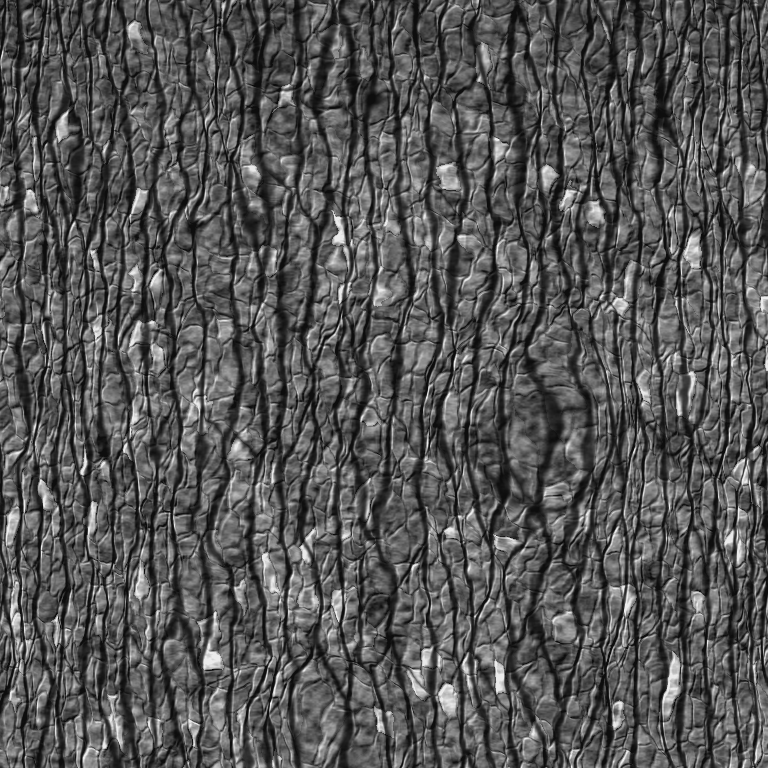
Reproduce this texture procedurally as a Shadertoy shader.

```glsl
// Grey tree bark: upright fissured plates, flaky scales and a few knots
float hash(vec2 p) {
    return fract(sin(dot(p, vec2(127.1, 311.7))) * 43758.5453);
}

float noise(vec2 p) {
    vec2 i = floor(p), f = fract(p);
    f = f * f * (3.0 - 2.0 * f);
    return mix(mix(hash(i), hash(i + vec2(1, 0)), f.x),
               mix(hash(i + vec2(0, 1)), hash(i + vec2(1, 1)), f.x), f.y);
}

float fbm(vec2 p) {
    float sum = 0.0, gain = 0.57;
    for (int i = 0; i < 3; i++) {
        sum += gain * noise(p);
        p = p * 2.03 + 17.3;
        gain *= 0.5;
    }
    return sum;
}

vec2 cellPoint(vec2 cell) {
    return cell + 0.1 + 0.8 * vec2(hash(cell), hash(cell + 53.7));
}

// Stretched Voronoi plates: x = canvas distance to the edge, y = plate id
vec2 plates(vec2 p, vec2 scale, float crossFade) {
    p *= scale;
    vec2 home = floor(p), nearest = vec2(0), owner = home;
    float best = 9.0;
    for (int j = -1; j <= 1; j++)
    for (int i = -1; i <= 1; i++) {
        vec2 cell = home + vec2(i, j), d = cellPoint(cell) - p;
        if (dot(d, d) < best) {
            best = dot(d, d);
            nearest = d;
            owner = cell;
        }
    }
    float edge = 1.0;
    for (int j = -2; j <= 2; j++)
    for (int i = -2; i <= 2; i++) {
        vec2 cell = owner + vec2(i, j), d = cellPoint(cell) - p;
        if (i != 0 || j != 0) {
            vec2 n = normalize(d - nearest);
            float gap = dot(0.5 * (d + nearest), n) / length(n * scale);
            // Level edges are fainter than upright ones
            edge = min(edge, gap + crossFade * smoothstep(0.75, 1.0, abs(n.y)));
        }
    }
    return vec2(edge, hash(owner + 9.1));
}

// Enlarges the bark around a knot so that the fissures bend past it
vec2 bulge(vec2 p, vec2 center, float radius) {
    vec2 d = p - center;
    return p - d * 0.55 * exp(-dot(d, d) / (radius * radius));
}

// Growth rings that fade out past the knot radius
float rings(vec2 p, vec2 center, float radius) {
    vec2 d = p - center;
    float r = length(d) + 0.03 * (fbm(p * 22.0) - 0.5);
    return sin(r * 330.0 + 3.0 * noise(p * 30.0)) * smoothstep(radius, radius * 0.6, r);
}

// x = height, y = scale id, z = openness of the fissure (0 is deep)
vec3 relief(vec2 uv) {
    vec2 p = uv;
    p = bulge(p, vec2(0.70, 0.44), 0.10);
    p = bulge(p, vec2(0.43, 0.06), 0.08);
    p = bulge(p, vec2(0.49, 0.87), 0.03);
    p.x += 0.6 * pow(abs(p.x - 0.5), 3.0) * sign(p.x - 0.5);
    p.x += 0.045 * (fbm(p * vec2(9, 6)) - 0.5) + 0.018 * (fbm(p * vec2(45, 24) + 3.0) - 0.5);
    p.y += 0.035 * (fbm(p * vec2(32, 22) + 7.0) - 0.5);

    vec2 ridge = plates(p, vec2(27, 7), 0.003);
    vec2 scale = plates(p + 0.012 * fbm(p * 60.0), vec2(50, 29), 0.001);
    float width = mix(0.003, 0.0105, noise(p * vec2(30, 14) + 5.0));
    float fissure = smoothstep(0.0006, width, ridge.x);
    float seam = smoothstep(0.0, 0.0045, scale.x);
    float crease = fbm(p * vec2(62, 98));
    float knots = rings(uv, vec2(0.70, 0.44), 0.10) + rings(uv, vec2(0.43, 0.06), 0.08);
    float height = 0.38 * fissure + 0.22 * seam + 0.2 * scale.y * seam
                 + 0.55 * crease + 0.05 * knots;
    return vec3(height, scale.y, fissure * mix(0.72, 1.0, seam));
}

void mainImage(out vec4 fragColor, in vec2 fragCoord) {
    vec2 uv = fragCoord / iResolution.xy;
    vec3 bark = relief(uv);
    float slope = bark.x - relief(uv + vec2(-0.0016, 0.0022)).x;

    // Mottled scales with scattered pale flakes
    float tone = 0.40 + 0.15 * (bark.y - 0.5);
    tone += 0.55 * (fbm(uv * vec2(85, 110) + 31.0) - 0.5);
    tone += 0.20 * (fbm(uv * vec2(14, 9) + 11.0) - 0.5);
    float flake = smoothstep(0.86, 0.95, bark.y) * smoothstep(0.3, 0.65, noise(uv * vec2(75, 50)));
    tone += 0.28 * flake;
    tone += 0.75 * slope;
    tone *= mix(0.27, 1.0, bark.z);

    // Shaded rim of the large knot and the hollow of the small one
    vec2 d = uv - vec2(0.70, 0.44);
    float rim = length(d) + 0.04 * (fbm(uv * 18.0) - 0.5);
    tone *= 1.0 - 0.55 * smoothstep(0.009, 0.0, abs(rim - 0.098)) * smoothstep(0.05, -0.06, d.y);
    float hollow = length((uv - vec2(0.49, 0.87)) * vec2(0.8, 1.2)) + 0.015 * (fbm(uv * 50.0) - 0.5);
    tone *= mix(0.35, 1.0, smoothstep(0.006, 0.017, hollow));

    // Dimmer towards the top
    tone *= 1.05 - 0.22 * smoothstep(0.75, 1.05, uv.y);
    fragColor = vec4(vec3(clamp(tone, 0.05, 0.92)), 1.0);
}
```
